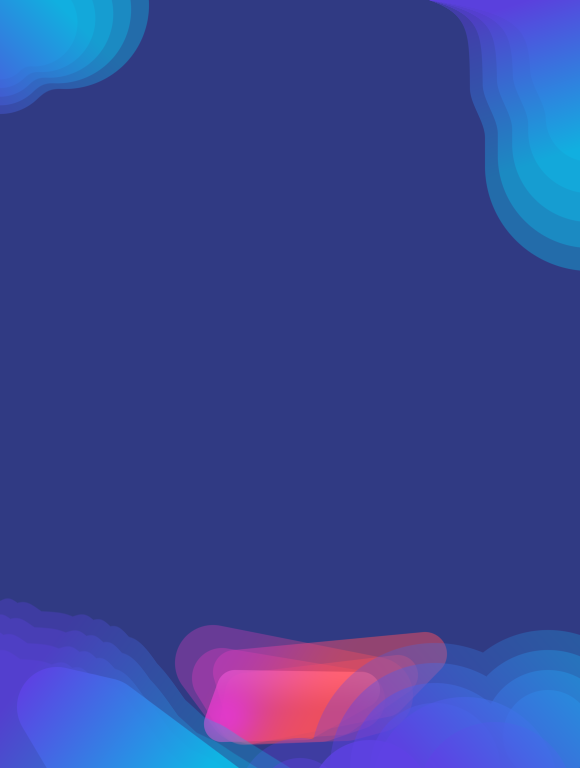
This background is drawn by a WebGL 1 fragment shader. Its source:

```glsl
precision highp float;
// Layered translucent liquid blobs and a pink slab around a plain indigo field.

uniform vec2 u_resolution;

// Design space: y runs downward, and the canvas is SPAN units tall.
const float SPAN = 768.0;
const vec3 INDIGO  = vec3(0.188, 0.227, 0.514);
const vec3 VIOLET  = vec3(0.370, 0.255, 0.900);
const vec3 CYAN    = vec3(0.055, 0.730, 0.910);
const vec3 MAGENTA = vec3(0.800, 0.235, 0.720);
const vec3 CORAL   = vec3(0.960, 0.310, 0.370);
const vec3 HOT     = vec3(0.900, 0.220, 0.820);
const float CORNER_ALPHA = 0.39;
const float CLOUD_ALPHA  = 0.30;
const float SLAB_ALPHA   = 0.42;

vec3 coolFill(float t) {
  return mix(VIOLET, CYAN, clamp(t, 0.0, 1.0));
}

// Blends a shape given by its signed distance, with a one-pixel soft edge.
void paint(inout vec3 color, vec3 fill, float d, float alpha) {
  float soft = 0.7 * SPAN / u_resolution.y;
  color = mix(color, fill, alpha * (1.0 - smoothstep(-soft, soft, d)));
}

float circle(vec2 p, vec2 center, float radius) {
  return length(p - center) - radius;
}

float smoothUnion(float a, float b, float k) {
  float h = max(k - abs(a - b), 0.0) / k;
  return min(a, b) - 0.25 * h * h * k;
}

float segment(vec2 p, vec2 a, vec2 b) {
  vec2 e = b - a;
  return length(p - a - e * clamp(dot(p - a, e) / dot(e, e), 0.0, 1.0));
}

float side(vec2 p, vec2 a, vec2 b) {
  return (b.x - a.x) * (p.y - a.y) - (b.y - a.y) * (p.x - a.x);
}

// Convex quad with corners in clockwise screen order, grown by a radius.
float roundQuad(vec2 p, vec2 a, vec2 b, vec2 c, vec2 d, float radius) {
  float edge = min(min(segment(p, a, b), segment(p, b, c)),
                   min(segment(p, c, d), segment(p, d, a)));
  float inside = min(min(side(p, a, b), side(p, b, c)),
                     min(side(p, c, d), side(p, d, a)));
  return (inside > 0.0 ? -edge : edge) - radius;
}

float topLeftBlob(vec2 p) {
  return smoothUnion(circle(p, vec2(65.0, 5.0), 84.0),
                     circle(p, vec2(0.0, 60.0), 54.0), 14.0);
}

// A flared, wavy flank closed by a round lower end.
float topRightBlob(vec2 p, float inset) {
  float endY = 166.0 - 0.8 * inset;
  float y = min(p.y, endY);
  float flank = 470.0 + inset - (42.0 + inset) * exp(-y / 14.0)
              + 15.0 * smoothstep(88.0, 138.0, y + 0.3 * inset);
  return length(vec2(p.x - 590.0, max(p.y - endY, 0.0))) - (590.0 - flank);
}

// Sloping bank with small scallops that fade to the right.
float bottomLeftBank(vec2 p, float inset) {
  float x = p.x + 0.35 * inset;
  float ripple = 3.0 * abs(sin(0.14 * x + 0.8 * sin(0.06 * x))) + 2.0 * sin(0.09 * x);
  float top = 601.0 + 0.22 * x + 75.0 * smoothstep(110.0, 220.0, x)
            + 0.4 * max(x - 220.0, 0.0) - ripple * (1.0 - smoothstep(110.0, 260.0, x));
  return 0.75 * (top + 0.8 * inset - p.y);
}

float bottomRightCloud(vec2 p) {
  float lobes = min(circle(p, vec2(435.0, 768.0), 125.0),
                    circle(p, vec2(548.0, 735.0), 105.0));
  return min(lobes, circle(p, vec2(300.0, 800.0), 62.0));
}

void main() {
  vec2 p = gl_FragCoord.xy * SPAN / u_resolution.y;
  p.y = SPAN - p.y;
  vec3 color = INDIGO;

  // Top corners
  vec3 leftFill = coolFill(0.75 + 0.0045 * (p.x - p.y));
  vec3 rightFill = coolFill(p.y / 165.0 + (p.x - 530.0) / 500.0);
  vec2 pivot = vec2(0.0, 42.0);
  for (int i = 0; i < 5; i++) {
    float n = float(i);
    float scale = 1.0 - 0.12 * n;
    paint(color, leftFill, topLeftBlob(pivot + (p - pivot) / scale) * scale, CORNER_ALPHA);
    paint(color, rightFill, topRightBlob(p, 12.0 * n + 0.8 * n * n), CORNER_ALPHA);
  }

  // Pink slabs
  vec3 pink = mix(MAGENTA, CORAL, smoothstep(200.0, 340.0, p.x + 0.6 * (p.y - 690.0)));
  paint(color, pink, roundQuad(p, vec2(213, 663), vec2(375, 695), vec2(345, 703), vec2(245, 706), 38.0), 0.36);
  paint(color, pink, roundQuad(p, vec2(235, 672), vec2(425, 654), vec2(385, 695), vec2(250, 722), 22.0), 0.50);
  paint(color, pink, roundQuad(p, vec2(222, 678), vec2(355, 700), vec2(320, 712), vec2(245, 715), 30.0), SLAB_ALPHA);
  paint(color, pink, roundQuad(p, vec2(245, 693), vec2(398, 675), vec2(340, 715), vec2(240, 722), 20.0), SLAB_ALPHA);
  float core = roundQuad(p, vec2(235, 688), vec2(362, 690), vec2(305, 722), vec2(222, 724), 18.0);
  paint(color, pink + 0.12 * smoothstep(715.0, 670.0, p.y), core, 0.60);
  paint(color, HOT, core, 0.8 * exp(-dot(p - vec2(225, 716), p - vec2(225, 716)) / 900.0));

  // Bottom clouds
  float cloudTone = (p.x - 360.0) / 350.0 + (720.0 - p.y) / 400.0;
  float bankTone = (0.8 * p.x + 0.6 * (p.y - 680.0) - 20.0) / 200.0;
  for (int i = 0; i < 4; i++) {
    float inset = 20.0 * float(i);
    paint(color, coolFill(cloudTone), bottomRightCloud(p) + inset, CLOUD_ALPHA + 0.004 * inset);
    paint(color, coolFill(bankTone), bottomLeftBank(p, inset), CLOUD_ALPHA);
  }
  paint(color, coolFill(cloudTone - 0.06), circle(p, vec2(465, 790), 93.0), 0.6);
  paint(color, coolFill(cloudTone - 0.12), circle(p, vec2(495, 800), 78.0), 0.6);
  paint(color, coolFill(cloudTone - 0.05), circle(p, vec2(370, 800), 60.0), 0.75);
  paint(color, coolFill(bankTone), roundQuad(p, vec2(57, 707), vec2(105, 718), vec2(215, 800), vec2(130, 830), 40.0), 0.9);

  gl_FragColor = vec4(color, 1.0);
}
```
